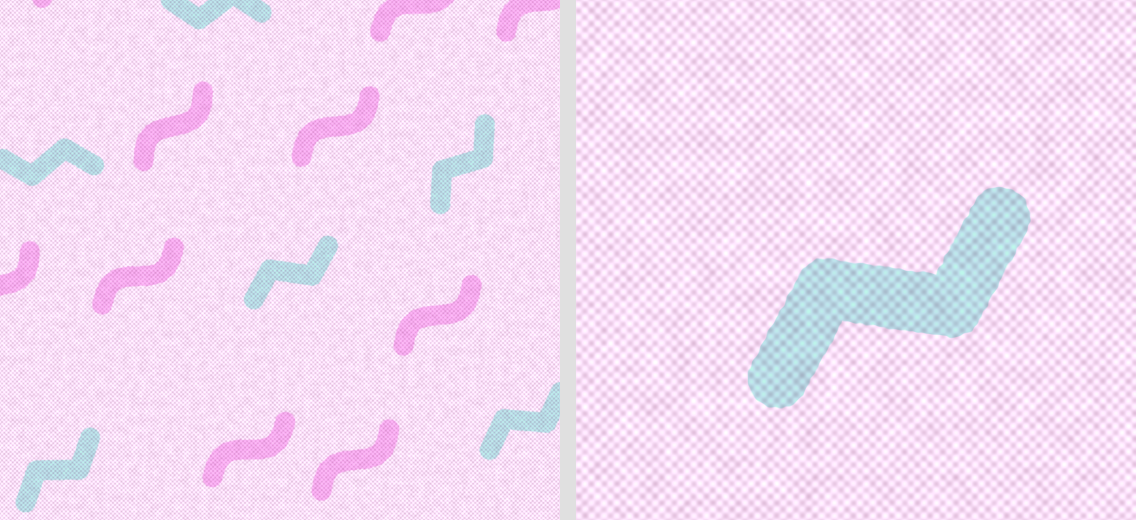
Left: the whole. Right: its middle third, enlarged.
This pattern is drawn by a WebGL 2 fragment shader. Its source:

```glsl
#version 300 es
precision highp float;

// Pastel confetti squiggles printed over a fine diagonal halftone.
// Each squiggle is one sine stroke: many segments make a smooth pink worm,
// three segments make a mint zigzag. The two inks multiply over the paper.

uniform vec2 u_resolution;
out vec4 outColor;

const float TAU = 6.2831853;

// Colours (the light paper tone exceeds 1 so that it clips to white-pink)
const vec3 PAPER_DARK  = vec3(0.90, 0.77, 0.88);
const vec3 PAPER_LIGHT = vec3(1.05, 0.97, 1.06);
const vec3 PINK_INK    = vec3(0.985, 0.765, 0.96);
const vec3 MINT_INK    = vec3(0.74, 0.97, 0.92);

// Sizes, in canvas heights
const float CELL_SIZE     = 0.29;
const float ROW_SHIFT     = 0.37;   // sideways shift per row, in cells
const float JITTER        = 0.36;   // in cells
const float STROKE_RADIUS = 0.0192;
const float HALF_LENGTH   = 0.088;
const float PINK_SWING    = 0.022;
const float MINT_SWING    = 0.033;
const float EDGE_WOBBLE   = 0.0016;

// Halftone and paper texture
const float DOTS_PER_HEIGHT = 122.0;
const float DOT_CONTRAST    = 0.48;
const float MOTTLE_SCALE    = 60.0;
const float MOTTLE_AMOUNT   = 0.26;
const float GRAIN_SCALE     = 190.0;
const float GRAIN_AMOUNT    = 0.28;

vec2 hash2(vec2 p) {
    vec3 q = fract(p.xyx * vec3(0.1031, 0.1030, 0.0973));
    q += dot(q, q.yzx + 33.33);
    return fract((q.xx + q.yz) * q.zy);
}

float gradientDot(vec2 corner, vec2 offset) {
    float angle = TAU * hash2(corner).x;
    return dot(vec2(cos(angle), sin(angle)), offset);
}

float gradientNoise(vec2 p) {
    vec2 i = floor(p), f = p - i;
    vec2 u = f * f * f * (f * (f * 6.0 - 15.0) + 10.0);
    float low  = mix(gradientDot(i, f),
                     gradientDot(i + vec2(1, 0), f - vec2(1, 0)), u.x);
    float high = mix(gradientDot(i + vec2(0, 1), f - vec2(0, 1)),
                     gradientDot(i + vec2(1, 1), f - vec2(1, 1)), u.x);
    return mix(low, high, u.y);
}

float segmentDistance(vec2 p, vec2 a, vec2 b) {
    vec2 pa = p - a, ba = b - a;
    return length(pa - ba * clamp(dot(pa, ba) / dot(ba, ba), 0.0, 1.0));
}

// Distance to one period of a sine wave drawn with straight segments
float squiggleDistance(vec2 p, float swing, int segments) {
    float nearest = 1.0;
    vec2 previous = vec2(-HALF_LENGTH, 0.0);
    for (int i = 1; i <= segments; i++) {
        float s = 2.0 * float(i) / float(segments) - 1.0;
        vec2 next = vec2(HALF_LENGTH * s, -swing * sin(0.5 * TAU * s));
        nearest = min(nearest, segmentDistance(p, previous, next));
        previous = next;
    }
    return nearest - STROKE_RADIUS;
}

// Nearest distances to the pink worms (x) and the mint zigzags (y)
vec2 confettiDistances(vec2 p) {
    vec2 nearest = vec2(1.0);
    for (int row = -1; row <= 1; row++) {
        float y = floor(p.y / CELL_SIZE) + float(row);
        float x = floor(p.x / CELL_SIZE - ROW_SHIFT * y);
        for (int column = -1; column <= 1; column++) {
            vec2 cell = vec2(x + float(column), y);
            vec2 jitter = (hash2(cell + 47.0) - 0.5) * JITTER;
            vec2 center = cell + 0.5 + jitter + vec2(ROW_SHIFT * y, 0.0);
            vec2 local = p - center * CELL_SIZE;
            if (length(local) > HALF_LENGTH + 3.0 * STROKE_RADIUS) continue;

            bool mint = mod(cell.x - cell.y + 0.5, 3.0) < 1.0;
            vec2 random = hash2(cell + 91.0);
            float angle = mint ? mix(-0.2, 1.1, random.x) : mix(0.65, 0.9, random.x);
            float c = cos(angle), s = sin(angle);
            local = vec2(c * local.x + s * local.y, c * local.y - s * local.x);
            if (mint) {
                float side = random.x < 0.6 ? -1.0 : 1.0;
                nearest.y = min(nearest.y, squiggleDistance(local, side * MINT_SWING, 3));
            } else {
                nearest.x = min(nearest.x, squiggleDistance(local, PINK_SWING, 10));
            }
        }
    }
    return nearest;
}

void main() {
    vec2 p = gl_FragCoord.xy / u_resolution.y;

    // Paper: staggered dots, soft mottling and fine grain
    vec2 wave = cos(TAU * DOTS_PER_HEIGHT * p);
    float mottle = gradientNoise(p * MOTTLE_SCALE);
    float grain = gradientNoise(p * GRAIN_SCALE + 17.0);
    float tone = 0.5 + DOT_CONTRAST * wave.x * wave.y
               + MOTTLE_AMOUNT * mottle + GRAIN_AMOUNT * grain;
    vec3 color = clamp(mix(PAPER_DARK, PAPER_LIGHT, tone), 0.0, 1.0);

    // Inks: soft, slightly uneven edges
    float softness = 1.0 / u_resolution.y;
    vec2 edge = confettiDistances(p) + EDGE_WOBBLE * grain;
    vec2 coverage = 1.0 - smoothstep(-softness, softness, edge);
    color *= mix(vec3(1.0), PINK_INK, coverage.x);
    color *= mix(vec3(1.0), MINT_INK, coverage.y);

    outColor = vec4(color, 1.0);
}
```
